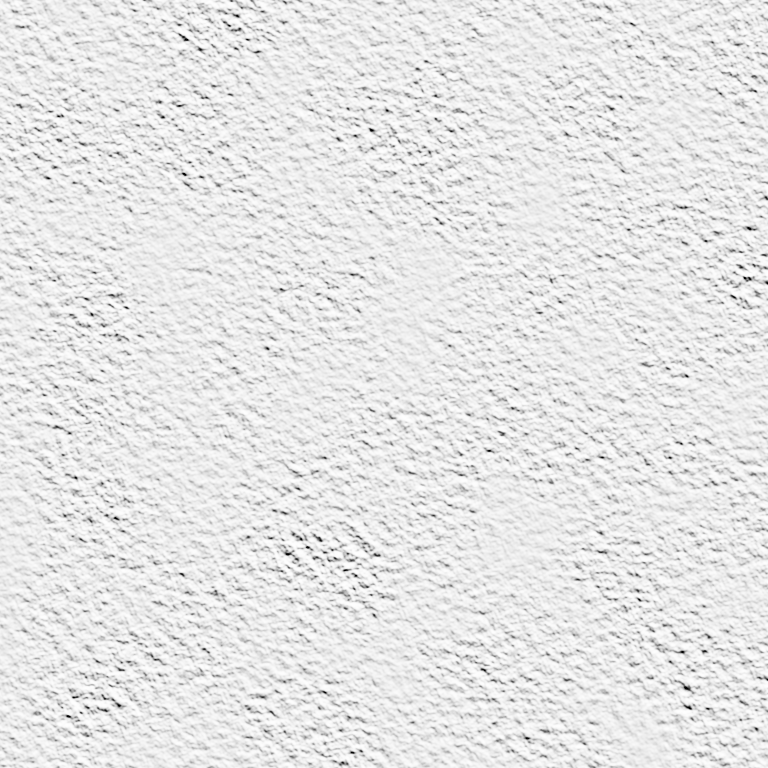
Write a Shadertoy shader that draws this texture.

```glsl
// Dot of a random unit gradient at a lattice corner with the offset to it
float cornerRamp(vec2 cell, vec2 offset) {
    float angle = 6.2832 * fract(sin(dot(cell, vec2(127.1, 311.7))) * 43758.5453);
    return dot(vec2(cos(angle), sin(angle)), offset);
}

float gradientNoise(vec2 p) {
    vec2 cell = floor(p), f = fract(p);
    vec2 w = f * f * (3.0 - 2.0 * f);
    vec2 right = vec2(1, 0), up = vec2(0, 1);
    return mix(mix(cornerRamp(cell, f), cornerRamp(cell + right, f - right), w.x),
               mix(cornerRamp(cell + up, f - up), cornerRamp(cell + 1.0, f - 1.0), w.x), w.y);
}

// Fine plaster height: rotated octaves, slightly stretched along the ridges
float plasterHeight(vec2 p, vec2 light) {
    vec2 ridge = vec2(light.y, -light.x);
    vec2 q = 75.0 * vec2(dot(p, ridge) * 0.85, dot(p, light) * 1.1);
    mat2 turn = mat2(0.825, 0.565, -0.565, 0.825);
    float height = 0.0, amplitude = 1.0;
    for (int octave = 0; octave < 3; octave++) {
        q = turn * q + 17.3;
        height += amplitude * gradientNoise(q);
        q *= 1.87;
        amplitude *= 0.6;
    }
    return height;
}

void mainImage(out vec4 fragColor, in vec2 fragCoord) {
    vec2 uv = fragCoord / iResolution.y;

    // Slope towards the light, coming from above and a little right
    vec2 light = normalize(vec2(0.3, 0.95));
    vec2 reach = 0.0016 * light;
    float slope = plasterHeight(uv + reach, light) - plasterHeight(uv - reach, light);

    // Mild patches of coarser and smoother plaster
    float roughness = 1.0 + 0.8 * gradientNoise(uv * 7.0 + 3.7)
                          + 0.5 * gradientNoise(uv * 16.0 + 9.1);

    // Faces turned away fall into shadow, lit ones stay near white
    float shadow = 0.08 * exp(3.2 * roughness * slope);
    fragColor = vec4(vec3(1.0 - shadow / (1.0 + 0.5 * shadow)), 1.0);
}
```
